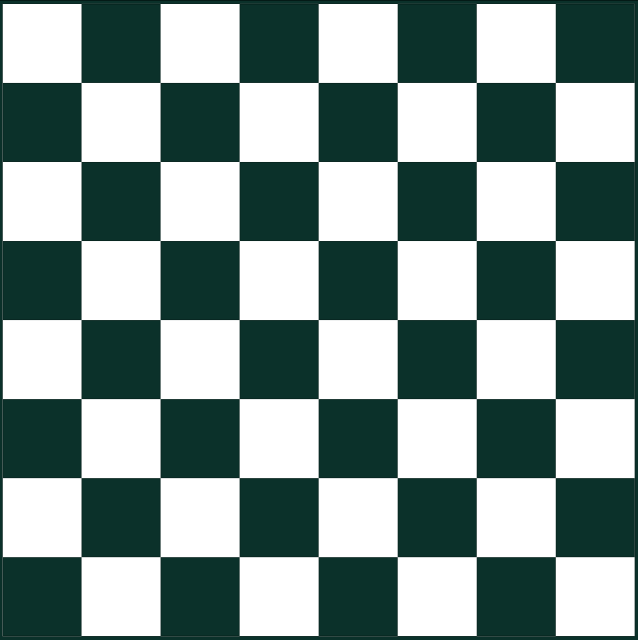
This pattern is drawn by a Shadertoy shader. Its source:

```glsl
// Draws an eight by eight checkerboard of white and deep green squares in a thin
// green frame. Two antialiased square waves are multiplied to give the checks,
// then a box mask trims them; fine darker rims follow the grid lines.

const vec3 GREEN = vec3(0.043, 0.192, 0.165);
const vec3 WHITE = vec3(1.0);
const vec3 RIM   = vec3(0.012, 0.085, 0.070);

// All lengths are fractions of the canvas height.
const float CELLS = 8.0;
const float CELL_SIZE = 0.1235;
const vec2  BOARD_CORNER = vec2(0.0039, 0.0059);
const float RIM_WIDTH = 0.0012;
const float TOP_LINE = 0.0013;

// Coverage of the region where the distance is negative.
float coverage(float dist, float pixel) {
    return clamp(0.5 - dist / pixel, 0.0, 1.0);
}

// Signed distance to an axis-aligned box.
float boxDistance(vec2 p, vec2 halfSize) {
    vec2 d = abs(p) - halfSize;
    return length(max(d, 0.0)) + min(max(d.x, d.y), 0.0);
}

// Distance to the nearest grid line along each axis.
vec2 gridDistance(vec2 p, float size) {
    return size * abs(fract(p / size + 0.5) - 0.5);
}

// Square waves alternating between -1 and 1, softened over one pixel.
vec2 squareWaves(vec2 p, float size, float pixel) {
    vec2 side = 1.0 - 2.0 * mod(floor(p / size), 2.0);
    return side * clamp(2.0 * gridDistance(p, size) / pixel, 0.0, 1.0);
}

// White coverage of the checks; the lower left cell is dark.
float checkerMask(vec2 p, float size, float pixel) {
    vec2 wave = squareWaves(p, size, pixel);
    return 0.5 - 0.5 * wave.x * wave.y;
}

void mainImage(out vec4 fragColor, in vec2 fragCoord) {
    float pixel = 1.0 / iResolution.y;
    vec2 uv = fragCoord * pixel;
    vec2 p = uv - BOARD_CORNER;

    // Board area
    vec2 halfBoard = vec2(0.5 * CELLS * CELL_SIZE);
    float boardDist = boxDistance(p - halfBoard, halfBoard);
    float board = coverage(boardDist, pixel);

    // Fine dark rims along the cell edges
    vec2 lines = gridDistance(p, CELL_SIZE);
    float rim = coverage(min(lines.x, lines.y) - RIM_WIDTH, pixel);
    rim *= coverage(boardDist - RIM_WIDTH, pixel);
    vec3 color = mix(GREEN, RIM, 0.5 * rim);

    // Dark line on the upper edge of the frame
    color = mix(color, RIM, coverage(1.0 - uv.y - TOP_LINE, pixel));

    // White squares
    float white = board * checkerMask(p, CELL_SIZE, pixel);
    fragColor = vec4(mix(color, WHITE, white), 1.0);
}
```
